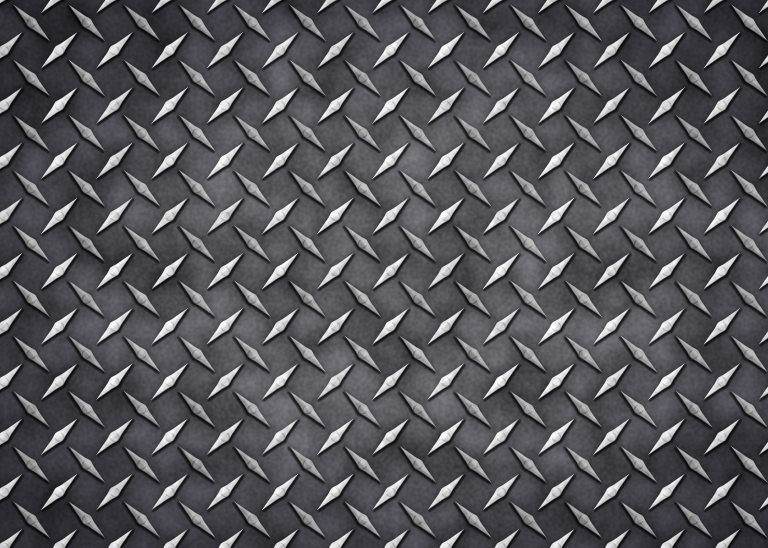
Write a Shadertoy shader that draws this texture.

```glsl
// Steel tread plate: a square lattice of bright raised lugs leaning right, with
// grey lugs leaning left at the cell centres. Each lug is a tapered profile with
// two facets and a cast shadow, over smoky gradient noise and a vignette.

#define LUGS_ACROSS 13.91
#define LATTICE_PHASE vec2(0.072, 0.014)
#define LUG_HALF_LENGTH 0.46
#define LUG_HALF_WIDTH 0.075
#define BOSS_BULGE 0.02
#define SHADOW_SHIFT 0.035
#define SHADOW_DEPTH 0.72
#define PLATE_TONE 0.355
#define SMOKE_AMOUNT 0.27
#define VIGNETTE 0.5

const vec3 STEEL_TINT = vec3(0.985, 0.98, 1.035);
const vec3 EDGE_TINT = vec3(0.97, 0.94, 1.09);

float hash(vec2 p) {
    vec3 h = fract(vec3(p.xyx) * 0.1031);
    h += dot(h, h.yzx + 33.33);
    return fract((h.x + h.y) * h.z);
}

vec2 gradientAt(vec2 cell) {
    float angle = 6.2832 * hash(cell);
    return vec2(cos(angle), sin(angle));
}

float gradientNoise(vec2 p) {
    vec2 i = floor(p), f = p - i;
    vec2 u = f * f * f * (f * (f * 6.0 - 15.0) + 10.0);
    vec2 e = vec2(1.0, 0.0);
    float low = mix(dot(gradientAt(i), f), dot(gradientAt(i + e), f - e), u.x);
    float high = mix(dot(gradientAt(i + e.yx), f - e.yx),
                     dot(gradientAt(i + 1.0), f - 1.0), u.x);
    return mix(low, high, u.y);
}

float fbm(vec2 p) {
    float sum = 0.0, weight = 0.6;
    for (int k = 0; k < 5; k++) {
        sum += weight * gradientNoise(p);
        p = mat2(1.6, 1.2, -1.2, 1.6) * p + 17.3;
        weight *= 0.55;
    }
    return sum;
}

// Approximate distance to a lug; s.x runs along it, s.y across
float lugDistance(vec2 s) {
    float t = abs(s.x) / LUG_HALF_LENGTH;
    float halfWidth = LUG_HALF_WIDTH * (1.0 - pow(t, 1.25))
                    + BOSS_BULGE * exp(-30.0 * t * t);
    return abs(s.y) - halfWidth + 0.8 * max(abs(s.x) - LUG_HALF_LENGTH, 0.0);
}

// Draws one lug lattice: shadow, facets, central boss and dark rim
vec3 addLugs(vec3 color, vec2 q, vec2 axis, float litTone, float shadeTone, float px) {
    vec2 id = floor(q + 0.5);
    float vary = hash(id + 40.0 * axis + 90.0) - 0.5;
    vec2 local = q - id;
    vec2 normal = vec2(-axis.y, axis.x);
    vec2 s = vec2(dot(local, axis), dot(local, normal));
    float d = lugDistance(s);

    // Contact shadow on the low side plus a faint halo
    float shadowDist = lugDistance(s + vec2(0.0, SHADOW_SHIFT));
    color *= 1.0 - SHADOW_DEPTH * (1.0 - smoothstep(-0.02, 0.045, shadowDist));
    color *= 1.0 - 0.22 * exp(-max(d, 0.0) / 0.05);

    // Two facets meeting on a slightly wavy ridge
    float ridge = s.y + 0.012 * sin(13.0 * s.x + 5.0 * vary);
    float tone = mix(shadeTone, litTone, smoothstep(-0.02, 0.02, ridge));
    tone += 0.08 * vary + 0.12 * gradientNoise(q * 9.0);

    // Rounded boss: a soft crease around the middle
    float crease = abs(length(s * vec2(1.0, 0.8)) - 0.075);
    tone -= 0.14 * (1.0 - smoothstep(0.0, 0.025, crease)) * step(s.y, 0.03);

    // Worn edge on the low side
    tone *= 1.0 - 0.25 * smoothstep(-0.022, 0.0, d) * step(s.y, 0.0);
    return mix(color, vec3(tone), 1.0 - smoothstep(-0.7 * px, 0.7 * px, d));
}

void mainImage(out vec4 fragColor, in vec2 fragCoord) {
    vec2 p = fragCoord / iResolution.x;
    vec2 q = p * LUGS_ACROSS - LATTICE_PHASE;
    float px = LUGS_ACROSS / iResolution.x;

    // Smoky plate with fine grit, lighter in the open spots between lugs
    float openSpot = -cos(6.2832 * q.x) * cos(6.2832 * q.y);
    float tone = PLATE_TONE + SMOKE_AMOUNT * fbm(q * 0.9) + 0.02 * openSpot;
    tone += 0.06 * gradientNoise(q * 14.0) + 0.05 * gradientNoise(q * 0.3 + 7.0);

    // Edges fall off and turn cooler
    vec2 fromCentre = fragCoord / iResolution.xy - vec2(0.53, 0.5);
    float edge = smoothstep(0.22, 0.78, length(fromCentre));
    tone *= 1.0 - VIGNETTE * edge;
    vec3 color = tone * mix(STEEL_TINT, EDGE_TINT, edge);

    // Bright lugs lean right, grey lugs lean left
    vec2 diagonal = vec2(0.7071);
    color = addLugs(color, q - 0.5, diagonal * vec2(1.0, -1.0), 0.71, 0.56, px);
    color = addLugs(color, q, diagonal, 0.93, 0.83, px);

    color *= 1.0 - 0.08 * edge;
    fragColor = vec4(clamp(color, 0.0, 1.0), 1.0);
}
```
